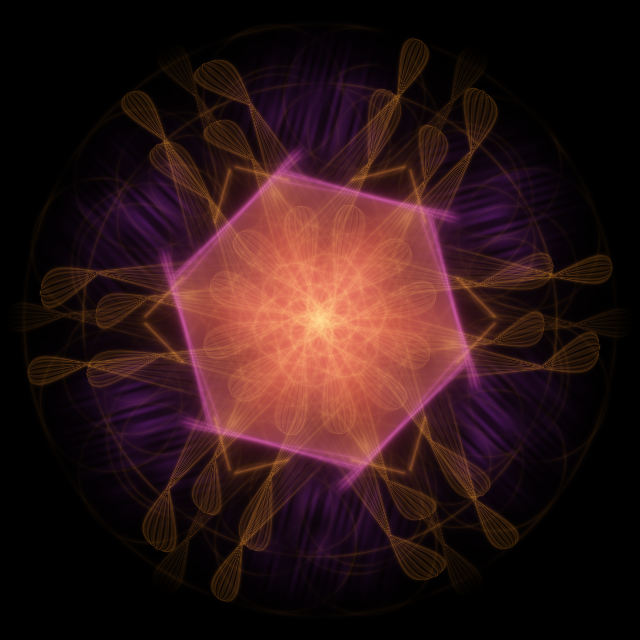
A WebGL 2 fragment shader for this background:

```glsl
#version 300 es
precision highp float;
// Six-fold flame flower: a glowing core and petals in a pink hexagon, with gold ribbons and violet haze.
uniform vec2 u_resolution;
out vec4 outColor;

const float TAU = 6.28319;
const vec3 GOLD = vec3(0.85, 0.46, 0.10);
const vec3 AMBER = vec3(1.00, 0.50, 0.16);
const vec3 PINK = vec3(0.95, 0.24, 0.72);
const vec3 VIOLET = vec3(0.27, 0.07, 0.34);
const vec3 ROSE = vec3(0.58, 0.20, 0.21);
const vec3 CORAL = vec3(1.50, 0.30, 0.17);
const float EDGE_ANGLE = 0.272;    // tilt of the pink hexagon
const float EDGE_RADIUS = 0.415;   // its distance from the centre
const float INNER_SLOPE = -0.08;   // lean of the ribbons toward the centre
const int RIBBONS = 5;
// Ribbon pinch points, and their outer slope, spread, length and strength
const vec2 NODE[RIBBONS] = vec2[](vec2(0.693, -0.148), vec2(0.732, 0.138),
    vec2(0.54, -0.07), vec2(0.50, 0.11), vec2(0.80, -0.016));
const vec4 SHAPE[RIBBONS] = vec4[](vec4(0.35, 0.48, 0.18, 1.0), vec4(0.15, 0.34, 0.18, 1.0),
    vec4(0.35, 0.46, 0.16, 0.9), vec4(0.25, 0.34, 0.227, 0.9), vec4(0.05, 0.35, 0.18, 0.4));

float hash(float n) { return fract(sin(n * 127.1) * 4375.85); }

float noise(vec2 p) {
    vec2 i = floor(p), f = fract(p);
    f = f * f * (3.0 - 2.0 * f);
    float n = i.x + i.y * 57.0;
    return mix(mix(hash(n), hash(n + 1.0), f.x), mix(hash(n + 57.0), hash(n + 58.0), f.x), f.y);
}

vec2 turn(vec2 p, float a) {
    float c = cos(a), s = sin(a);
    return vec2(c * p.x + s * p.y, c * p.y - s * p.x);
}

float glow(float d, float width) { return exp(-abs(d) / width); }

float segment(vec2 p, vec2 a, vec2 b) {
    vec2 d = b - a;
    return length(p - a - d * clamp(dot(p - a, d) / dot(d, d), 0.0, 1.0));
}

// Threaded bow tie: a rounded leaf outside the node, a widening fan inside it
float ribbon(vec2 p, vec2 node, vec4 shape) {
    vec2 d = p - node;
    float s = d.x, len = shape.z;
    float t = clamp(s / len, 0.0, 1.0);
    d.y -= s * (s > 0.0 ? shape.x : INNER_SLOPE);
    float halfW = s > 0.0 ? shape.y * s * sqrt(1.0 - t * t * t * t) : -0.19 * s;
    halfW += 0.004;
    float v = d.y / halfW;
    float body = 1.0 - smoothstep(-0.003, 0.003, abs(d.y) - halfW);
    float threads = 0.55 + 0.25 * sin(v * 17.0 + s * 9.0) + 0.2 * sin(v * 31.0 - s * 14.0);
    float rim = glow(abs(d.y) - halfW, 0.0035);
    float reach = s > 0.0 ? 1.0 - smoothstep(len - 0.002, len + 0.006, s) : smoothstep(-0.5, 0.0, s);
    return shape.w * reach * (body * threads * (0.22 + 0.012 / (halfW + 0.012)) + 0.5 * rim);
}

void main() {
    vec2 p = (2.0 * gl_FragCoord.xy - u_resolution) / min(u_resolution.x, u_resolution.y);
    float r = length(p);
    float angle = atan(p.y, p.x);
    float grain = noise(p * 9.0 + 40.0);
    float inside = exp(-r * r / 0.13);
    float hexDist = 0.0;
    vec3 light = vec3(0.0);

    for (int k = 0; k < 6; k++) {
        float sector = float(k) * TAU / 6.0;
        vec2 q = turn(p, sector);

        // Gold ribbons and the rounded amber corners
        for (int i = 0; i < RIBBONS; i++)
            light += GOLD * 0.62 * ribbon(q, NODE[i], SHAPE[i]);
        float corner = segment(vec2(q.x, abs(q.y)), vec2(0.545, 0.012), vec2(0.43, 0.13));
        light += AMBER * (0.45 * glow(corner, 0.005) + 0.12 * glow(corner, 0.025));

        // Two petals in each sector
        vec2 petalA = turn(q, 0.17), petalB = turn(q, 0.72);
        light += AMBER * 0.55 * ribbon(petalA, vec2(0.11, -0.012), vec4(0.14, 0.27, 0.26, 0.8));
        light += AMBER * 0.55 * ribbon(petalB, vec2(0.11, 0.012), vec4(-0.06, 0.30, 0.25, 0.8));

        // Pink hexagon side with frayed strands, and a gold glint by its corner
        vec2 e = turn(q, EDGE_ANGLE);
        hexDist = max(hexDist, e.x);
        float span = smoothstep(-0.36, -0.30, e.y) * (1.0 - smoothstep(0.20, 0.25, e.y));
        float off = e.x - EDGE_RADIUS;
        float strands = glow(off, 0.007) + 0.6 * glow(off - 0.045 * e.y, 0.004)
            + 0.5 * glow(off + 0.07 * e.y + 0.01, 0.004) + 0.3 * glow(off, 0.03);
        light += PINK * 0.55 * span * strands;
        light += GOLD * 0.45 * glow(length(turn(q, 0.87) - vec2(0.42, 0.0)), 0.03);

        // Violet streaks between the ribbon groups
        vec2 h = turn(q, TAU / 12.0);
        vec2 lobe = (h - vec2(0.62, 0.0)) / vec2(0.17, 0.22);
        float streak = noise(vec2(h.x * 5.0, h.y * 70.0 + h.x * 18.0) + 90.0);
        float cloud = noise(h * 11.0 + float(k) * 13.0 + 30.0);
        light += VIOLET * exp(-dot(lobe, lobe)) * (0.2 + 0.8 * streak) * (0.3 + 1.1 * cloud);

        // Scattered long arcs inside and faint wisps outside
        for (int j = 0; j < 7; j++) {
            float seed = float(j) * 3.7 + 1.3;
            float bend = 0.4 + hash(seed);
            vec2 axis = turn(vec2(1.0, 0.0), TAU * hash(seed + 0.4));
            float arc = length(q - axis * (bend - 0.05 - 0.3 * hash(seed + 0.9))) - bend;
            light += AMBER * 0.16 * inside * glow(arc, 0.004);
            vec2 hub = vec2(0.5 + 0.22 * hash(seed + 1.7), 0.5 * hash(seed + 2.1) - 0.25);
            float wisp = length(h - hub) - 0.12 - 0.18 * hash(seed + 2.6);
            light += GOLD * 0.14 * grain * smoothstep(0.4, 0.55, r) * glow(wisp, 0.004);
        }

        // Interlaced rosette at the centre
        light += AMBER * 0.30 * glow(length(q - vec2(0.055, 0.0)) - 0.065, 0.004);
        light += AMBER * 0.20 * glow(length(q - vec2(0.10, 0.03)) - 0.105, 0.004);
    }

    // Outer rings, hexagon veil and coral core
    light += GOLD * grain * (0.30 * glow(r - 0.74, 0.004) + 0.18 * glow(r - 0.925, 0.005));
    float veil = 1.0 - smoothstep(0.39, 0.43, hexDist);
    light += ROSE * veil * (0.75 + 0.4 * grain);
    float star = r * (1.0 - 0.13 * cos(6.0 * (angle - 0.96)));
    light += CORAL * exp(-pow(star / 0.25, 2.5));
    light += ROSE * 0.35 * exp(-r * r / 0.2);

    light *= 1.0 - smoothstep(0.88, 1.0, r);
    outColor = vec4(1.0 - exp(-light), 1.0);
}
```
